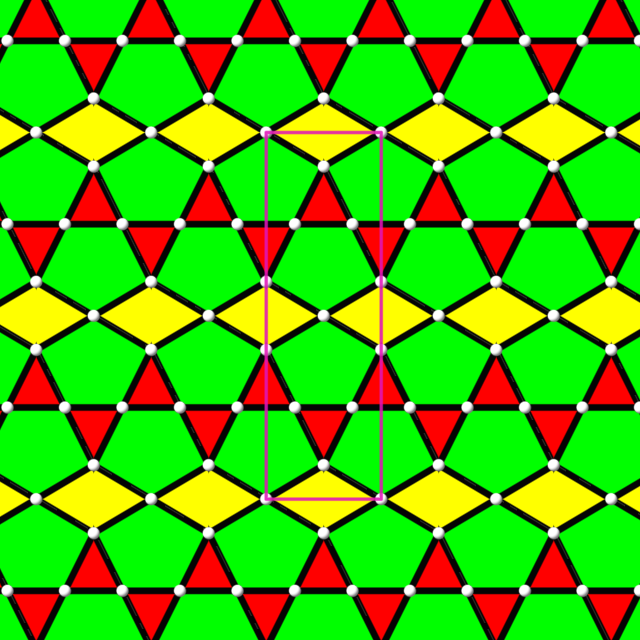
Reproduce this pattern procedurally as a WebGL 1 fragment shader.

```glsl
precision highp float;
// Tiling of pentagons, diamonds and triangles, with black bars and small balls
// at the joints. Rows of diamonds shift by half a repeat; each cell is folded
// into one quadrant, where three lines give every edge. A frame marks one unit.

#define REPEATS 5.565             // repeats across the canvas
#define ORIGIN vec2(0.416, 0.5065) // centre of the middle diamond, canvas units
#define ROW 1.594                 // spacing of diamond rows, in repeats
#define APEX 0.296                // half height of a diamond
#define BAR 0.029                 // half width of the black bars
#define BALL 0.053                // ball radius
#define FRAME 0.0145              // half width of the frame line
#define STREAK 0.004              // half width of the glint on some bars
#define GREEN vec3(0.0, 1.0, 0.0)
#define RED vec3(1.0, 0.0, 0.0)
#define YELLOW vec3(1.0, 1.0, 0.0)
#define MAGENTA vec3(0.88, 0.08, 0.72)

uniform vec2 u_resolution;

float hash(vec2 p) {
  return fract(sin(dot(p, vec2(127.1, 311.7))) * 43758.5453);
}

// Smooth coverage of the region where the distance is negative
float cover(float d, float pixel) {
  return 1.0 - smoothstep(-pixel, pixel, d);
}

// Keep the offset to the nearer joint
vec2 nearer(vec2 a, vec2 b) {
  return dot(a, a) < dot(b, b) ? a : b;
}

// Broken glint running along a bar, slightly off its centre line
float glint(float dist, float along, float side, vec2 cell, float pixel) {
  float slot = floor(along * 16.0);
  float lit = step(0.4, hash(cell * 7.0 + slot));
  return lit * cover(abs(dist - side * 0.011) - STREAK, pixel);
}

void main() {
  float pixel = REPEATS / u_resolution.y;
  vec2 p = (gl_FragCoord.xy / u_resolution.y - ORIGIN) * REPEATS;

  // Cell around each diamond, folded into its first quadrant
  float row = floor(p.y / ROW + 0.5);
  float shifted = p.x + 0.5 * mod(row, 2.0);
  vec2 cell = vec2(floor(shifted + 0.5), row);
  vec2 local = vec2(shifted - cell.x, p.y - row * ROW);
  vec2 side = vec2(local.x < 0.0 ? -1.0 : 1.0, local.y < 0.0 ? -1.0 : 1.0);
  vec2 q = abs(local);

  // Signed distances to diamond edge, triangle edge and horizontal bar
  float base = 0.5 * ROW;
  vec2 fromApex = q - vec2(0.0, APEX);
  float diamond = dot(fromApex, normalize(vec2(APEX, 0.5)));
  float triangle = dot(fromApex, normalize(vec2(base - APEX, -0.25)));
  float horizontal = base - q.y;

  // Flat fills
  vec3 color = mix(GREEN, YELLOW, cover(diamond, pixel));
  color = mix(color, RED, cover(triangle, pixel));

  // Bars, with glints on the ones falling to the right
  float bars = min(min(abs(diamond), abs(triangle)), horizontal);
  color = mix(color, vec3(0.015), cover(bars - BAR, pixel));
  float falling = side.x * side.y;
  float shine = falling > 0.0
    ? glint(diamond, q.x * 1.16, side.x, cell + side * 0.3, pixel)
    : glint(triangle, fromApex.y * 1.12, side.x, cell + side * 0.3, pixel);
  color = mix(color, vec3(0.27, 0.30, 0.25), 0.7 * shine);

  // Balls at the joints, lit from the upper left
  vec2 joint = nearer(fromApex, q - vec2(0.5, 0.0));
  joint = nearer(joint, q - vec2(0.25, base));
  vec2 around = joint * side / BALL;
  float height = sqrt(max(0.0, 1.0 - dot(around, around)));
  float light = dot(vec3(around, height), normalize(vec3(-0.45, 0.5, 0.9)));
  vec3 ball = vec3(mix(0.5, 1.0, smoothstep(-0.1, 0.7, light)));
  color = mix(color, ball, cover(length(joint) - BALL, pixel));

  // Frame around one repeating unit
  vec2 outside = abs(p - vec2(0.5, 0.0)) - vec2(0.5, ROW);
  float frame = length(max(outside, 0.0)) + min(max(outside.x, outside.y), 0.0);
  color = mix(color, MAGENTA, 0.87 * cover(abs(frame) - FRAME, pixel));

  gl_FragColor = vec4(color, 1.0);
}
```
